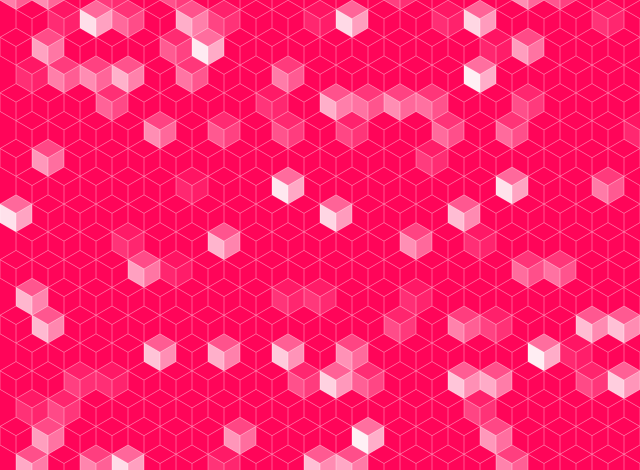
Reproduce this pattern procedurally as a WebGL 1 fragment shader.

```glsl
precision highp float;

uniform vec2 u_resolution;

#define COLUMNS 20.0       // cubes across the canvas width
#define TOP_OFFSET 0.586   // first row centre below the top edge, in cubes
#define ROW_STRETCH 1.003  // vertical stretch of the regular hexagon
#define LINE_WIDTH 0.02    // in cubes
#define LINE_OPACITY 0.5
#define LIT_SHARE 0.29     // part of the cubes that is lit
#define TOP_SHADE 0.45
#define RIGHT_SHADE 0.72
#define BASE_COLOR vec3(1.0, 0.02, 0.35)
#define SAMPLES 4          // per axis

const float SQRT3 = 1.7320508;

float hash(vec2 p, float seed) {
    vec3 q = fract(vec3(p.xyx + seed) * vec3(0.1031, 0.1030, 0.0973));
    q += dot(q, q.yzx + 33.33);
    return fract((q.x + q.y) * q.z);
}

// Centre of the pointy-topped hexagon that holds p
vec2 hexCenter(vec2 p) {
    vec2 pitch = vec2(1.0, SQRT3);
    vec2 evenRow = floor(p / pitch + 0.5) * pitch;
    vec2 oddRow = (floor(p / pitch) + 0.5) * pitch;
    vec2 a = p - evenRow;
    vec2 b = p - oddRow;
    return dot(a, a) < dot(b, b) ? evenRow : oddRow;
}

// Distance to the outline of the hexagon
float outlineDistance(vec2 q) {
    vec2 a = abs(q);
    return 0.5 - max(a.x, 0.5 * a.x + 0.5 * SQRT3 * a.y);
}

// Distance to the three edges that meet at the front corner
float cornerDistance(vec2 q) {
    float slanted = abs(0.5 * SQRT3 * q.y - 0.5 * abs(q.x));
    float upright = length(vec2(q.x, max(q.y, 0.0)));
    return min(slanted, upright);
}

float faceShade(vec2 q) {
    if (q.y * SQRT3 > abs(q.x)) return TOP_SHADE;
    return q.x < 0.0 ? 1.0 : RIGHT_SHADE;
}

// Brightness of a cube; most stay flat, few are nearly white
float cubeLight(vec2 id) {
    float lit = step(hash(id, 17.0), LIT_SHARE);
    return lit * mix(0.13, 0.95, pow(hash(id, 71.0), 1.5));
}

// Box-filtered coverage of a thin line
float lineCoverage(float d, float pixel) {
    float halfLine = 0.5 * LINE_WIDTH;
    float halfPixel = 0.5 * pixel;
    return (clamp(d + halfLine, -halfPixel, halfPixel)
          - clamp(d - halfLine, -halfPixel, halfPixel)) / pixel;
}

vec3 cubePattern(vec2 p, float pixel) {
    vec2 center = hexCenter(p);
    vec2 q = p - center;
    vec2 id = floor(center * vec2(2.0, 2.0 / SQRT3) + 0.5) + 64.0;

    // Cells cut by the left border stay empty
    float whole = step(0.25, center.x);
    float edge = outlineDistance(q);
    if (whole > 0.5) edge = min(edge, cornerDistance(q));

    vec3 color = mix(BASE_COLOR, vec3(1.0), whole * cubeLight(id) * faceShade(q));
    return mix(color, vec3(1.0), LINE_OPACITY * lineCoverage(edge, pixel));
}

void main() {
    float pixel = COLUMNS / u_resolution.x;
    vec3 sum = vec3(0.0);

    // Average a grid of samples to smooth the face borders
    for (int j = 0; j < SAMPLES; j++) {
        for (int i = 0; i < SAMPLES; i++) {
            vec2 jitter = (vec2(float(i), float(j)) + 0.5) / float(SAMPLES) - 0.5;
            vec2 p = (gl_FragCoord.xy + jitter - vec2(0.0, u_resolution.y)) * pixel;
            p.y = (p.y + TOP_OFFSET) / ROW_STRETCH;
            sum += cubePattern(p, pixel / float(SAMPLES));
        }
    }
    gl_FragColor = vec4(sum / float(SAMPLES * SAMPLES), 1.0);
}
```
